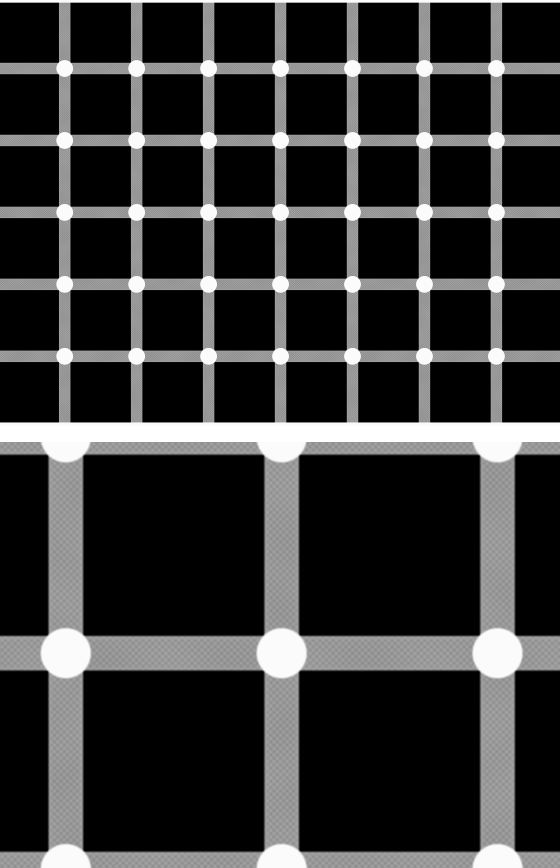
Top, the full canvas; bottom, a detail of the centre.
Write a Shadertoy shader that draws this pattern.

```glsl
// Grid of seven by five woven grey bars on black, with a white dot at each crossing.

const float PI = 3.14159265;
const float PITCH = 0.1689;        // distance between bars, in canvas heights
const float BAR_HALF_WIDTH = 0.0135;
const float DOT_RADIUS = 0.0196;
const vec2 LAST_BAR = vec2(3.0, 2.0);   // bars on each side of the middle one
const vec2 MARGIN = vec2(0.0083, 0.0062); // white strips: bottom, top

const vec3 BLACK = vec3(0.0);
const vec3 WHITE = vec3(0.985);
const vec3 DARK_GREY = vec3(0.55);
const vec3 LIGHT_GREY = vec3(0.64);

// Coverage of a shape from its signed distance
float fill(float dist, float feather) {
    return 1.0 - smoothstep(-feather, feather, dist);
}

// Offset from the nearest crossing, with a limited number of bars
vec2 gridOffset(vec2 p, float pitch, vec2 last) {
    return p - pitch * clamp(round(p / pitch), -last, last);
}

// Fine checkered weave, gently uneven over longer distances
float weave(vec2 p, float threads) {
    vec2 wave = sin(p * threads * PI);
    float drift = sin(p.x * 61.0 + 2.0 * sin(p.y * 23.0)) * sin(p.y * 67.0);
    return clamp(0.5 + 0.45 * wave.x * wave.y + 0.12 * drift, 0.0, 1.0);
}

void mainImage(out vec4 fragColor, in vec2 fragCoord) {
    vec2 uv = fragCoord / iResolution.y;
    float aspect = iResolution.x / iResolution.y;
    float feather = max(0.0013, 0.6 / iResolution.y);
    vec2 center = vec2(0.501 * aspect, 0.5014);
    vec2 offset = gridOffset(uv - center, PITCH, LAST_BAR);

    // Bars
    float barDist = min(abs(offset.x), abs(offset.y)) - BAR_HALF_WIDTH;
    vec3 grey = mix(DARK_GREY, LIGHT_GREY, weave(uv, 390.0));
    grey = mix(grey, LIGHT_GREY, 0.5 * smoothstep(-0.004, -0.001, barDist));
    vec3 color = mix(BLACK, grey, fill(barDist, feather));

    // Dots on the crossings
    color = mix(color, WHITE, fill(length(offset) - DOT_RADIUS, feather));

    // White strips along the bottom and top
    float stripDist = min(uv.y - MARGIN.x, 1.0 - MARGIN.y - uv.y);
    color = mix(color, WHITE, fill(stripDist, feather));

    fragColor = vec4(color, 1.0);
}
```
